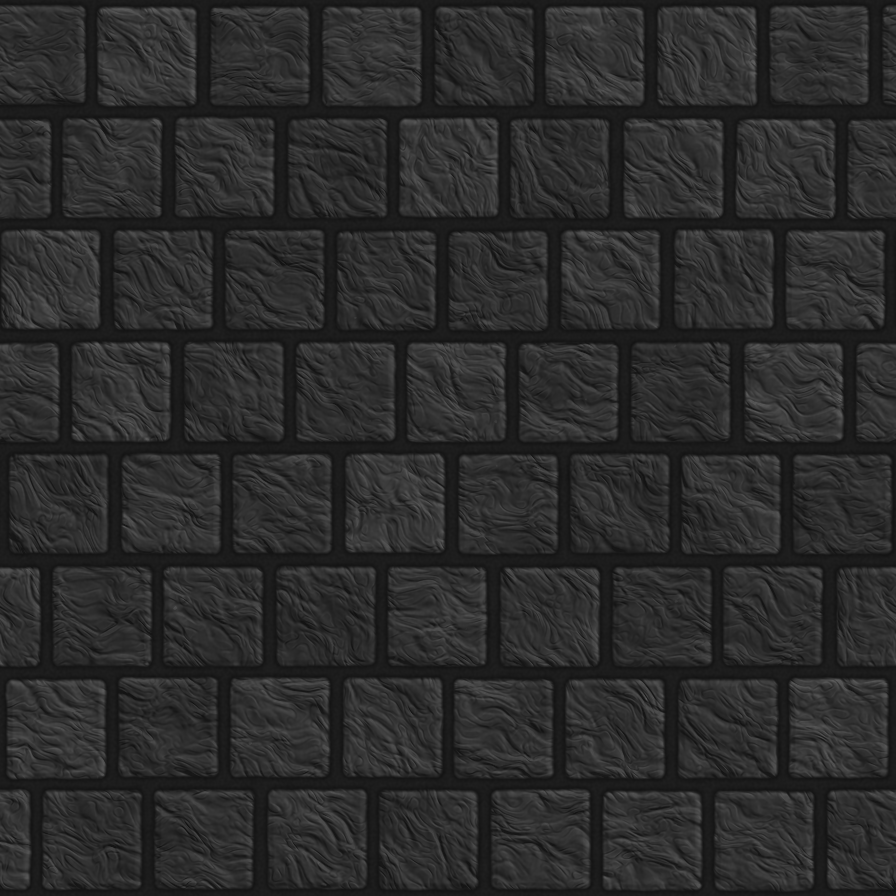
This texture is drawn by a Shadertoy shader. Its source:

```glsl
// Dark cobbles: eight rows of eight rounded square stones, each row shifted sideways.
// Every stone gets a cleft height field of warped noise folds, lit from the upper right;
// the sunken joints between them are grainy and darken towards the stones.

#define STONES 8.0          // stones across and down
#define HALF_SIZE 0.438     // half width of a stone, in cells
#define CORNER 0.055        // corner radius
#define EDGE_WOBBLE 0.014   // unevenness of the outline
#define FOLD_DEPTH 0.012    // depth of the creases
#define SWELL_DEPTH 0.036   // depth of the broad undulation
#define RIM_DEPTH 0.011     // height of the rounded rim
#define STONE_TONE 0.19
#define JOINT_TONE 0.098

const vec2 LIGHT = vec2(0.68, 0.73);

// Sideways shift of each row, from the bottom up, in cells
const float ROW_SHIFT[8] = float[8](0.33, 0.0, 0.41, 0.03, 0.58, 0.96, 0.51, 0.82);

vec2 hash2(vec2 p) {
    vec3 q = fract(p.xyx * vec3(0.1031, 0.1030, 0.0973));
    q += dot(q, q.yzx + 33.33);
    return fract((q.xx + q.yz) * q.zy);
}

float cornerSlope(vec2 cell, vec2 f, vec2 corner) {
    return dot(hash2(cell + corner) * 2.0 - 1.0, f - corner);
}

// Gradient noise, roughly -0.7 to 0.7
float noise(vec2 p) {
    vec2 cell = floor(p), f = p - cell;
    vec2 u = f * f * f * (f * (f * 6.0 - 15.0) + 10.0);
    float low = mix(cornerSlope(cell, f, vec2(0, 0)), cornerSlope(cell, f, vec2(1, 0)), u.x);
    float high = mix(cornerSlope(cell, f, vec2(0, 1)), cornerSlope(cell, f, vec2(1, 1)), u.x);
    return mix(low, high, u.y);
}

// Signed distance to the uneven outline of a stone, negative inside
float outline(vec2 p, vec2 seed) {
    vec2 q = abs(p) - HALF_SIZE + CORNER;
    float d = length(max(q, 0.0)) + min(max(q.x, q.y), 0.0) - CORNER;
    return d + EDGE_WOBBLE * (noise(p * 5.0 + seed) + 0.5 * noise(p * 13.0 + seed));
}

// Cleft surface: broad swells, then thin creases in finer and finer layers
float stoneHeight(vec2 p, vec2 seed, float turn) {
    float c = cos(turn), s = sin(turn);
    vec2 q = mat2(c, -s, s, c) * p + seed;
    q += 0.15 * vec2(noise(q * 3.0), noise(q * 3.0 + 41.0));
    float h = SWELL_DEPTH * noise(q * vec2(1.6, 3.2));
    float scale = 1.0;
    for (int i = 0; i < 3; i++) {
        float fold = abs(noise(q * vec2(2.3, 4.6) * scale + float(i) * 7.3));
        h += FOLD_DEPTH / scale * smoothstep(0.0, 0.24, fold);
        scale *= 1.9;
    }
    return h + RIM_DEPTH * smoothstep(0.0, 0.06, -outline(p, seed));
}

void mainImage(out vec4 fragColor, in vec2 fragCoord) {
    vec2 grid = fragCoord / iResolution.y * STONES;
    float pixel = STONES / iResolution.y;

    // Cell of this stone, wrapping around at the sides
    float row = floor(grid.y);
    vec2 shifted = vec2(grid.x - ROW_SHIFT[int(mod(row, STONES))], grid.y);
    vec2 id = mod(floor(shifted), STONES);
    vec2 chance = hash2(id + 3.7);
    vec2 seed = id * 13.7 + chance * 5.0 + 20.0;
    vec2 p = fract(shifted) - 0.5 + (hash2(id + 51.0) - 0.5) * 0.02;
    float d = outline(p, seed);

    // Light falling on the relief
    float turn = -0.55 + (chance.x - 0.5) * 0.9;
    vec2 e = vec2(0.012, 0.0);
    float h = stoneHeight(p, seed, turn);
    vec2 slope = vec2(stoneHeight(p + e.xy, seed, turn) - h,
                      stoneHeight(p + e.yx, seed, turn) - h) / e.x;
    float light = clamp(1.0 - dot(slope, LIGHT), 0.45, 1.5);

    // Stone tone: varies from stone to stone, in patches and in grain
    float grain = noise(grid * 34.0);
    float stone = STONE_TONE * (0.9 + 0.2 * chance.y);
    stone *= 1.0 + 0.2 * noise(p * 1.7 + seed + 9.0) + 0.1 * grain;
    stone *= light * (1.0 + 0.1 * smoothstep(0.05, 0.015, -d));
    float speck = smoothstep(0.53, 0.65, noise(grid * 15.0 + 70.0));
    stone += 0.06 * speck;

    // Joint tone: shaded beside the stones
    float joint = JOINT_TONE * mix(0.78, 1.12, smoothstep(0.0, 0.055, d));
    joint *= 1.0 + 0.2 * grain + 0.12 * noise(grid * 6.0);

    float soft = max(pixel, 0.018);
    float tone = mix(joint, stone, smoothstep(soft, -soft, d));
    fragColor = vec4(vec3(tone), 1.0);
}
```
